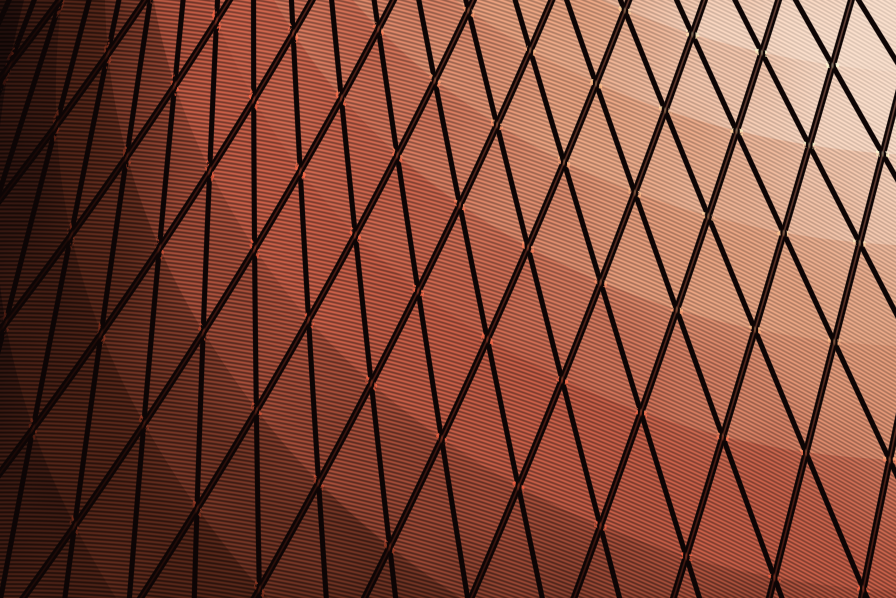
A Shadertoy shader for this pattern:

```glsl
// Curved copper facade: a warped diamond lattice of ribbed panels, lit from the upper right.

float hash(vec2 p) {
    return fract(sin(dot(p, vec2(127.1, 311.7))) * 43758.5);
}

vec2 hashDirection(vec2 p) {
    float a = 6.2832 * hash(p);
    return vec2(cos(a), sin(a));
}

float gradientNoise(vec2 p) {
    vec2 i = floor(p), f = fract(p);
    vec2 w = f * f * f * (f * (f * 6.0 - 15.0) + 10.0);
    vec2 e = vec2(0.0, 1.0);
    float a = dot(hashDirection(i), f);
    float b = dot(hashDirection(i + e.yx), f - e.yx);
    float c = dot(hashDirection(i + e.xy), f - e.xy);
    float d = dot(hashDirection(i + e.yy), f - e.yy);
    return mix(mix(a, b, w.x), mix(c, d, w.x), w.y);
}

// Solves dx = spacing * n + bend * n^2 for the beam index n
float beamIndex(float dx, float spacing, float bend) {
    float root = sqrt(max(spacing * spacing + 4.0 * bend * dx, 1e-5));
    return 2.0 * dx / (spacing + root);
}

// Distance to the nearest whole index, in canvas heights
float beamDistance(float n) {
    float slope = length(vec2(dFdx(n), dFdy(n))) * iResolution.y;
    return abs(n - round(n)) / max(slope, 1e-4);
}

float band(float dist, float halfWidth, float soft) {
    return 1.0 - smoothstep(halfWidth - soft, halfWidth + soft, dist);
}

vec3 copperRamp(float tone) {
    vec3 c = mix(vec3(0.06, 0.025, 0.025), vec3(0.25, 0.11, 0.07), smoothstep(0.0, 0.25, tone));
    c = mix(c, vec3(0.65, 0.31, 0.235), smoothstep(0.2, 0.52, tone));
    c = mix(c, vec3(0.81, 0.57, 0.45), smoothstep(0.5, 0.76, tone));
    return mix(c, vec3(0.93, 0.83, 0.76), smoothstep(0.72, 1.0, tone));
}

// Broad light: u runs to the right, v runs down
float lightTone(float u, float v) {
    float top = 0.08 + 1.35 * u - 0.42 * u * u;
    float bottom = 0.17 + 0.3 * u;
    float offset = (u - 0.27) / 0.15;
    float sheen = 0.12 * exp(-offset * offset) * (1.0 - v);
    return mix(top, bottom, pow(v, 1.4)) + sheen;
}

// Ribs as a cosine, faded as they approach the size of a pixel
float ribs(float phase) {
    float w = 3.1416 * max(fwidth(phase), 1e-4);
    return w < 3.1416 ? cos(6.2832 * phase) * sin(w) / w : 0.0;
}

void mainImage(out vec4 fragColor, in vec2 fragCoord) {
    vec2 p = fragCoord / iResolution.y;
    float u = fragCoord.x / iResolution.x;
    float v = clamp(1.0 - p.y, 0.0, 1.0);
    float soft = 0.75 / iResolution.y;

    // Two beam families; their difference numbers the panel rows
    float risingX = p.x - (0.658 - 0.514 * v - 0.105 * v * v);
    float rising = 4.0 + beamIndex(risingX, 0.1348 + 0.0488 * v + 0.0156 * v * v,
                                   -0.0012 - 0.0018 * v);
    float fallingX = p.x - (0.424 + 0.01 * v * v);
    float fallingBend = fallingX < 0.0 ? 0.0013 - 0.001 * v : 0.0019 + 0.0003 * v;
    float falling = beamIndex(fallingX, 0.0615 + 0.0479 * v, fallingBend);
    float row = rising - falling;
    float risingDist = beamDistance(rising);
    float fallingDist = beamDistance(falling);
    float seamDist = beamDistance(row);

    // Panel tone: a step at each seam, slight differences between panels, weathering
    float f = fract(row);
    float rowStep = min(f, (1.0 - f) / max(fwidth(row), 1e-3)) - 0.5;
    vec2 panel = vec2(floor(rising), floor(falling) + 0.37 * floor(row));
    float tone = lightTone(u, v) + 0.058 * rowStep;
    tone += 0.02 * (hash(panel) - 0.5) + 0.025 * gradientNoise(p * 9.0);
    tone = clamp(tone, 0.0, 1.0);
    vec3 copper = copperRamp(tone);

    // Fine ribs: level on the left, tilting down to the right
    float ribPhase = 150.0 * (v - 0.2 * p.x * p.x);
    vec3 color = copper * (1.0 + mix(0.5, 0.08, tone) * ribs(ribPhase));

    // Black gaps: solid falling beams, rising beams with a copper core
    vec3 gap = vec3(0.05, 0.02, 0.018);
    color = mix(color, gap, band(fallingDist, 0.0043, soft));
    color = mix(color, gap, band(risingDist, 0.0057, soft));
    vec3 core = mix(gap, copper, 0.38) * vec3(1.1, 0.85, 0.8);
    color = mix(color, core, 0.9 * band(risingDist, 0.0014, soft));

    // Speckled bright brackets beside each crossing
    float nodeDist = length(vec2(risingDist, fallingDist));
    float speckle = smoothstep(-0.25, 0.15, gradientNoise(p * 170.0));
    float bracket = band(abs(nodeDist - 0.0105), 0.0035, soft) * band(seamDist, 0.005, soft);
    vec3 glint = min(copper * vec3(1.45, 1.25, 1.15) + vec3(0.1, 0.03, 0.015), 1.0);
    color = mix(color, glint, 0.8 * bracket * speckle);
    color = mix(color, glint * 0.6, 0.5 * band(nodeDist, 0.0025, soft));

    fragColor = vec4(clamp(color, 0.0, 1.0), 1.0);
}
```
